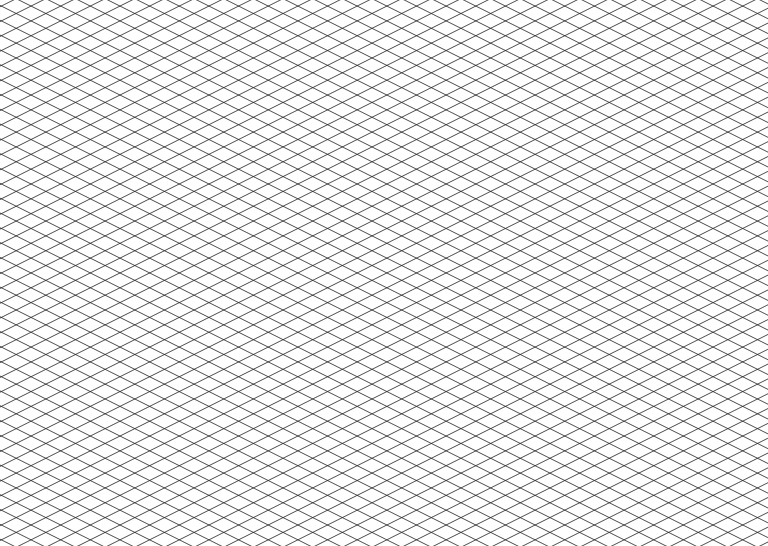
Write a WebGL 1 fragment shader that draws this pattern.

```glsl
precision highp float;
// Fine isometric line grid: two families of thin dark lines, rising and
// falling at slope 1/2, cross into flat diamonds on white paper.
// Each family is a repeat of one sheared coordinate with filtered edges.

uniform vec2 u_resolution;

const float DIAMONDS_ACROSS = 25.9;

// Coverage of lines lying on whole values of coord, softened by blur.
float lineCoverage(float coord, float width, float blur) {
    float dist = abs(fract(coord + 0.5) - 0.5);
    return smoothstep(-blur, blur, dist + 0.5 * width)
         - smoothstep(-blur, blur, dist - 0.5 * width);
}

void main() {
    // Canvas width is 1; a crossing sits at the cell origin.
    vec2 p = gl_FragCoord.xy / u_resolution.x;
    vec2 cell = (p - vec2(0.4844, 0.3845)) * DIAMONDS_ACROSS * vec2(1.0, 2.0);

    // Line width and edge softness, as parts of one diamond's height
    float width = 0.055;
    float blur = 0.8 * 2.0 * DIAMONDS_ACROSS / u_resolution.x;

    float falling = lineCoverage(cell.x + cell.y, width, blur);
    float rising = lineCoverage(cell.x - cell.y, width, blur);

    // Union of both families, inked over white
    float ink = 1.0 - (1.0 - falling) * (1.0 - rising);
    gl_FragColor = vec4(mix(vec3(1.0), vec3(0.13), ink), 1.0);
}
```
